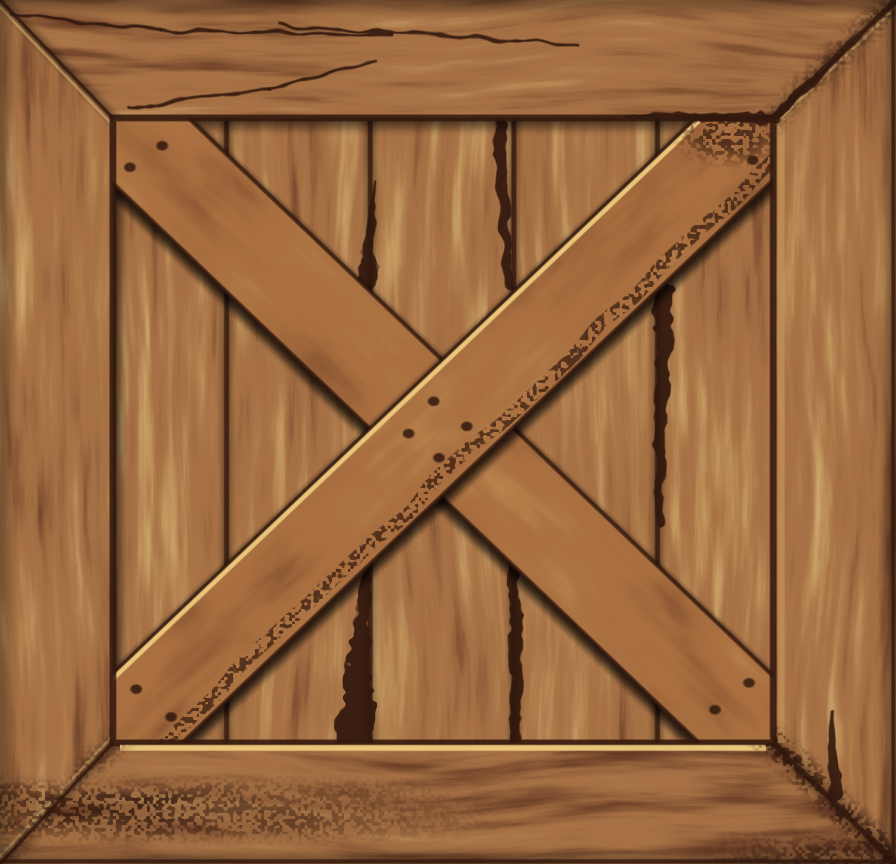
Give the GLSL for this texture, as a Shadertoy shader.

```glsl
// A weathered wooden crate side: mitred frame, upright planks and two crossed battens.
const vec3 ink = vec3(.19, .09, .05), cream = vec3(.93, .79, .49);

float hash(vec2 p) { return fract(sin(dot(p, vec2(127.1, 311.7))) * 43758.5453); }

float noise(vec2 p) {
    vec2 i = floor(p), f = fract(p);
    f = f * f * (3. - 2. * f);
    return mix(mix(hash(i), hash(i + vec2(1, 0)), f.x),
               mix(hash(i + vec2(0, 1)), hash(i + vec2(1, 1)), f.x), f.y);
}

float fbm(vec2 p) {
    float sum = 0., amp = .53;
    for (int i = 0; i < 4; i++) {
        sum += amp * noise(p);
        p = p * 2.03 + 17.3;
        amp *= .5;
    }
    return sum;
}

// Wood tone from 0 to 1, grain along q.y
float grain(vec2 q) {
    q.x += .025 * noise(q * vec2(9, 4));
    float streak = fbm(q * vec2(100, 8)), figure = fbm(q * vec2(20, 4));
    float rings = sin(q.x * 170. + 14. * fbm(q * vec2(9, 3)));
    return .5 + 1.25 * (.55 * streak + .45 * figure - .5) + .06 * rings;
}

vec3 woodColor(float tone) {
    vec3 c = mix(vec3(.4, .23, .14), vec3(.65, .44, .265), smoothstep(0., .5, tone));
    return mix(c, vec3(.82, .67, .43), smoothstep(.5, 1.05, tone));
}

float line(float d, float w) { return 1. - smoothstep(w - .001, w + .0015, abs(d)); }

// Ragged stroke from s.xy to s.zw, tapering from w.x to w.y
float crack(vec2 p, vec4 s, vec2 w) {
    p += .007 * (vec2(noise(p * 45.), noise(p * 45. + 31.)) - .5);
    vec2 ab = s.zw - s.xy;
    float h = clamp(dot(p - s.xy, ab) / dot(ab, ab), 0., 1.);
    float r = mix(w.x, w.y, h) * (.65 + .7 * noise(p * 130.));
    return 1. - smoothstep(-.001, .0015, length(p - s.xy - ab * h) - r);
}

// Batten with shadow and outline; v runs across, u along
vec3 batten(vec3 under, float v, float u, float halfWidth) {
    float d = abs(v) - halfWidth;
    under *= 1. - .65 * smoothstep(-halfWidth - .018, -halfWidth - .004, v) * step(v, 0.);
    under *= .65 + .35 * smoothstep(0., .008, d);
    float tone = .49 + .55 * (fbm(vec2(v * 22., u * 9.)) - .5) + .22 * (grain(vec2(v, u)) - .5);
    vec3 c = woodColor(tone) * vec3(1.02, .99, .94);
    c = mix(under, c, 1. - smoothstep(-.001, .001, d));
    return mix(c, ink, .8 * line(d, .002));
}

void mainImage(out vec4 fragColor, in vec2 fragCoord) {
    vec2 p = fragCoord / iResolution.xy * vec2(1, .9635);
    float speckle = smoothstep(.42, .62, noise(p * 290.));

    // Upright planks
    float slot = (p.x - .0926) / .1603, id = floor(slot);
    float seam = (fract(slot + .5) - .5) * .1603;
    vec3 col = woodColor(grain(p + id * vec2(3.7, 1.9)) + .07 + .05 * hash(vec2(id, 4)));
    col *= .7 + .3 * smoothstep(0., .012, abs(seam));
    col = mix(col, ink, .8 * line(seam, .0025));

    // Split seams
    vec4 splits[5] = vec4[](vec4(.557, .825, .568, .645), vec4(.741, .64, .737, .38),
        vec4(.409, .335, .394, .135), vec4(.574, .33, .577, .135), vec4(.418, .76, .408, .645));
    vec2 widths[5] = vec2[](vec2(.006, .004), vec2(.01, .003), vec2(.004, .02),
        vec2(.007, .006), vec2(.001, .01));
    for (int i = 0; i < 5; i++) col = mix(col, ink, .93 * crack(p, splits[i], widths[i]));

    // Shade cast by the frame
    col *= mix(.4, 1., smoothstep(.126, .144, p.x));
    col *= mix(1., .45, smoothstep(.81, .832, p.y));

    // Crossed battens, the rising one on top
    float rise = dot(p, vec2(-.689, .724)) - .0122, along = dot(p, vec2(.724, .689));
    col = batten(col, dot(p, vec2(.69, .7234)) - .6915, dot(p, vec2(.723, -.69)) + 5., .0555);
    col = batten(col, rise, along + 9., .0545);
    col = mix(col, cream, .95 * line(rise - .0505, .0023));
    float scuff = line(rise + .036 + .008 * noise(vec2(along * 20., 2)), .007);
    scuff = max(scuff, smoothstep(.075, .02, length((p - .815) * vec2(1, 1.7))));
    col = mix(col, ink, .7 * scuff * speckle);

    // Nail heads
    vec2 nails[11] = vec2[](vec2(.181, .801), vec2(.145, .777), vec2(.84, .785),
        vec2(.152, .195), vec2(.191, .164), vec2(.836, .202), vec2(.798, .172),
        vec2(.484, .516), vec2(.456, .48), vec2(.521, .488), vec2(.49, .453));
    for (int i = 0; i < 11; i++)
        col = mix(col, ink, .85 * smoothstep(.0075, .004, length((p - nails[i]) * vec2(.9, 1.1))));

    // Mitred frame
    float side = min(p.x / .126, (1. - p.x) / .137);
    float rail = min((.9635 - p.y) / .1315, p.y / .135);
    float m = min(side, rail), miter = (side - rail) * .09;
    float low = step(p.y, .5), right = step(.5, p.x);
    float tone = rail < side ? grain(p.yx + 2.3 + 4. * low) - .07 - .05 * low : grain(p + 7.1) + .02;
    vec3 frame = woodColor(tone) * (.7 + .3 * smoothstep(0., .012, abs(miter)));
    frame = mix(frame, ink, .85 * line(miter, .0015 + .0025 * right * noise(p * 60.)));
    frame = mix(frame, cream, .5 * line(miter + .0055, .0012) * (1. - low * right));
    col = mix(col, frame, smoothstep(1.01, .99, m));

    // Inner rim, lit below and at the right
    vec2 q = abs(p - vec2(.4945, .4835)) - vec2(.3685, .3485);
    col = mix(col, ink, .87 * line(max(q.x, q.y), .0035));
    col = mix(col, cream, .95 * step(q.x, -.008) * line(p.y - .1295, .003));
    col = mix(col, vec3(.76, .57, .35), .75 * step(q.y, 0.) * line(p.x - .872, .0035));

    // Frame cracks
    vec4 cuts[8] = vec4[](vec4(.013, .948, .18, .93), vec4(.18, .93, .44, .924),
        vec4(.31, .935, .645, .914), vec4(.143, .843, .3, .866), vec4(.3, .866, .417, .896),
        vec4(.7, .834, .865, .83), vec4(.865, .835, .94, .905), vec4(.929, .17, .932, .08));
    for (int i = 0; i < 8; i++) {
        vec2 w = i < 5 ? vec2(.0015) : i == 6 ? vec2(.007, .001) : vec2(.0015, .007);
        col = mix(col, ink, .9 * crack(p, cuts[i], w));
    }

    // Grime and darkened outer edge
    float dirt = smoothstep(.045, .01, abs(p.y - .06)) * smoothstep(.62, .2, p.x);
    dirt = max(dirt, smoothstep(.05, 0., p.y) * smoothstep(.75, .92, p.x));
    dirt = max(dirt, smoothstep(.025, 0., abs(miter)) * (low + right) * .6 * step(m, 1.));
    dirt *= .35 + .9 * fbm(p * vec2(12, 55));
    col = mix(col, ink, dirt * (.2 + .65 * speckle));
    float edge = min(min(p.x, 1. - p.x), min(p.y, .9635 - p.y));
    col *= mix(.72, 1., smoothstep(0., .022, edge));
    col = mix(col, ink, .8 * max(line(p.x - .997, .002), line(p.y - .003, .002)));
    fragColor = vec4(col, 1);
}
```
